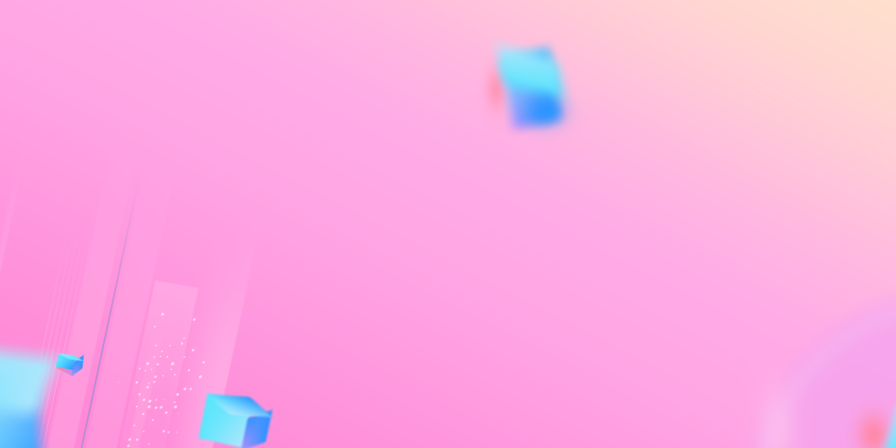
This background is drawn by a Shadertoy shader. Its source:

```glsl
// Pink to peach diagonal gradient with slanted light streaks, sparkles, glossy
// cubes and a translucent bubble. Cubes are sheared parallelogram faces with
// adjustable blur; streaks are soft bands in a slanted coordinate.
#define HOT_PINK vec3(1.0, 0.525, 0.835)
#define ORCHID vec3(1.0, 0.668, 0.905)
#define PEACH vec3(1.0, 0.875, 0.805)
#define ICE vec3(0.70, 0.90, 0.99)
#define CYAN vec3(0.36, 0.90, 0.99)
#define BLUE vec3(0.16, 0.58, 1.0)
#define VIOLET vec3(0.72, 0.56, 0.99)
#define CORAL vec3(1.0, 0.53, 0.64)
#define SLANT 0.213
#define DOT_CELL 0.014

float hash(vec2 p) {
    return fract(sin(dot(p, vec2(127.1, 311.7))) * 43758.5453);
}

// Soft disc of light
float glow(vec2 p, vec2 center, vec2 radius) {
    vec2 q = (p - center) / radius;
    return exp(-dot(q, q));
}

// Band between two slanted edges, fading out toward its top
float streak(vec2 s, float left, float right, float soft, float top) {
    float band = smoothstep(left - soft, left + soft, s.x)
               * (1.0 - smoothstep(right - 0.003, right + 0.003, s.x));
    return band * (1.0 - smoothstep(top * 0.25, top, s.y));
}

// Parallelogram at origin o with sides u and v, shaded along u and v
void face(inout vec3 color, vec2 p, vec2 o, vec2 u, vec2 v, float blur,
          vec3 start, vec3 alongU, vec3 alongV) {
    vec2 q = p - o;
    float area = u.x * v.y - u.y * v.x;
    vec2 k = vec2(q.x * v.y - q.y * v.x, u.x * q.y - u.y * q.x) / area;
    vec2 d = (0.5 - abs(k - 0.5)) * abs(area) / vec2(length(v), length(u));
    vec2 m = smoothstep(-blur, blur, d);
    k = clamp(k, 0.0, 1.0);
    vec3 shade = mix(mix(start, alongU, k.x), alongV, k.y * (1.0 - 0.5 * k.x));
    color = mix(color, shade, m.x * m.y);
}

vec3 backdrop(vec2 p) {
    float t = dot(p, vec2(0.46, 0.89));
    vec3 color = mix(HOT_PINK, ORCHID, smoothstep(0.0, 1.05, t * 0.9 + 0.06));
    return mix(color, PEACH, smoothstep(0.95, 1.85, t));
}

void addStreaks(inout vec3 color, vec2 p, float px) {
    vec2 s = vec2(p.x - SLANT * p.y, p.y);
    float light = 0.22 * streak(s, -0.097, -0.083, 0.008, 0.72);
    light += 0.17 * streak(s, 0.105, 0.165, 0.006, 0.72);
    light += 0.14 * streak(s, 0.190, 0.260, 0.006, 0.68);
    light += 0.28 * streak(s, 0.400, 0.475, 0.060, 0.52);
    light += 0.10 * streak(s, 0.285, 0.310, 0.003, 0.30);

    // Fine parallel lines
    float ruled = smoothstep(0.55, 0.9, abs(fract(s.x / 0.012) - 0.5) * 2.0);
    light += 0.16 * ruled * streak(s, 0.040, 0.100, 0.005, 0.55);

    // Pale panel with a tilted top edge
    float top = 0.435 - 0.22 * p.x * 0.8;
    float panel = smoothstep(0.267 - px, 0.267 + px, s.x)
                * (1.0 - smoothstep(0.367 - px, 0.367 + px, s.x))
                * (1.0 - smoothstep(top - px, top + px, p.y));
    light += panel * mix(0.07, 0.20, smoothstep(0.0, 0.4, p.y));
    color = mix(color, vec3(1.0, 0.90, 0.98), light);

    // Cool hairline
    float hair = 1.0 - smoothstep(0.0, 0.0015 + px, abs(s.x - 0.182));
    hair *= 1.0 - smoothstep(0.2, 0.65, p.y);
    color = mix(color, vec3(0.62, 0.55, 0.83), 0.75 * hair);

    // Sparkles, denser near the bottom
    vec2 cell = floor(s / DOT_CELL);
    vec2 offset = 0.3 + 0.4 * vec2(hash(cell + 3.7), hash(cell + 8.1));
    float size = DOT_CELL * mix(0.08, 0.24, hash(cell + 5.3));
    float r = length(s - (cell + offset) * DOT_CELL);
    float density = 0.55 * glow(s, vec2(0.335, 0.11), vec2(0.05, 0.16));
    float sparkle = step(1.0 - density, hash(cell));
    sparkle *= 1.0 - smoothstep(size - px, size + px, r);
    color = mix(color, vec3(1.0, 0.92, 0.98), 0.8 * sparkle);
}

void addBubble(inout vec3 color, vec2 p) {
    float depth = 0.46 - length(p - vec2(2.13, -0.11));
    float body = smoothstep(-0.035, 0.035, depth);
    color = mix(color, vec3(0.965, 0.64, 0.93), 0.85 * body);
    color = mix(color, vec3(1.0, 0.78, 0.92), 0.65 * glow(p, vec2(1.735, 0.04), vec2(0.04, 0.09)));
    color = mix(color, vec3(0.97, 0.73, 0.94), 0.4 * exp(-pow((depth - 0.03) / 0.025, 2.0)));
    color = mix(color, CORAL, 0.9 * glow(p, vec2(1.95, 0.03), vec2(0.035, 0.045)));
    face(color, p, vec2(1.965, -0.04), vec2(0.10, 0.0), vec2(0.04, 0.14), 0.018, CYAN, CYAN, ICE);
}

void addCubes(inout vec3 color, vec2 p, float px) {
    // Out of focus cube above
    color = mix(color, CORAL, 0.65 * glow(p, vec2(1.108, 0.80), vec2(0.022, 0.045)));
    face(color, p, vec2(1.145, 0.71), vec2(0.105, 0.025), vec2(-0.025, 0.16), 0.022, VIOLET, BLUE, CYAN);
    face(color, p, vec2(1.125, 0.815), vec2(0.135, -0.035), vec2(-0.015, 0.085), 0.025, CYAN, CYAN, ICE);
    color = mix(color, BLUE, 0.85 * glow(p, vec2(1.215, 0.752), vec2(0.042, 0.033)));

    // Large blurred corner cube
    face(color, p, vec2(-0.12, -0.10), vec2(0.215, 0.02), vec2(-0.01, 0.225), 0.025, CYAN, BLUE, ICE);
    face(color, p, vec2(-0.12, 0.10), vec2(0.20, -0.025), vec2(0.05, 0.125), 0.03, CYAN, ICE, ICE);

    // Sharp cube at the bottom
    float edge = 0.003 + px;
    face(color, p, vec2(0.443, 0.022), vec2(0.10, -0.022), vec2(0.02, 0.10), edge, CYAN, ICE, CYAN);
    face(color, p, vec2(0.538, -0.005), vec2(0.055, 0.018), vec2(0.015, 0.072), edge, VIOLET, BLUE, BLUE);
    face(color, p, vec2(0.463, 0.12), vec2(0.095, -0.006), vec2(0.05, -0.045), edge, CYAN, BLUE, ICE);

    // Small cube
    face(color, p, vec2(0.126, 0.178), vec2(0.037, -0.018), vec2(0.007, 0.025), px, CORAL, VIOLET, CORAL);
    face(color, p, vec2(0.160, 0.160), vec2(0.024, 0.018), vec2(0.003, 0.03), px, VIOLET, BLUE, BLUE);
    face(color, p, vec2(0.124, 0.182), vec2(0.038, -0.008), vec2(0.008, 0.028), px, CYAN, BLUE, CYAN);
    face(color, p, vec2(0.131, 0.211), vec2(0.034, -0.004), vec2(0.022, -0.013), px, ICE, CYAN, CYAN);
}

void mainImage(out vec4 fragColor, in vec2 fragCoord) {
    vec2 p = fragCoord / iResolution.xy * vec2(2.0, 1.0);
    float px = 1.0 / iResolution.y;
    vec3 color = backdrop(p);
    addStreaks(color, p, px);
    addBubble(color, p);
    addCubes(color, p, px);
    fragColor = vec4(color, 1.0);
}
```
